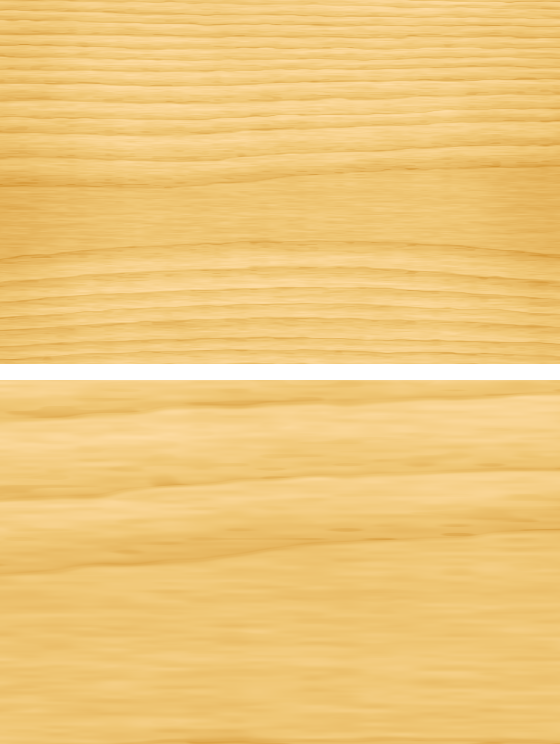
Top, the full canvas; bottom, a detail of the centre.
Write a Shadertoy shader that draws this texture.

```glsl
// Pale ash board: growth rings spread up and down from a plain central band.
// A bent ring coordinate gives thin ring edges with porous bands behind them;
// stretched value noise adds fibres and pores, and a vignette warms the sides.

const vec3 HONEY = vec3(0.890, 0.690, 0.340);
const vec3 STRAW = vec3(0.940, 0.780, 0.460);
const vec3 CREAM = vec3(0.990, 0.855, 0.625);
const float HEART_Y = 0.42;

float hash(vec2 p) {
    return fract(sin(dot(p, vec2(127.1, 311.7))) * 43758.5453);
}

float valueNoise(vec2 p) {
    vec2 cell = floor(p);
    vec2 f = fract(p);
    f = f * f * (3.0 - 2.0 * f);
    float low = mix(hash(cell), hash(cell + vec2(1.0, 0.0)), f.x);
    float high = mix(hash(cell + vec2(0.0, 1.0)), hash(cell + vec2(1.0, 1.0)), f.x);
    return mix(low, high, f.y);
}

// Noise around zero, stretched by a frequency per axis
float grain(vec2 p, vec2 frequency, float seed) {
    return valueNoise(p * frequency + seed * vec2(17.3, 9.1)) - 0.5;
}

// Distance from the heart of the board; y holds the side, +1 above, -1 below
vec2 heartDistance(vec2 p) {
    float rise = p.y - HEART_Y;
    float outward = clamp(abs(rise) / 0.58, 0.0, 1.0);
    float dip = (p.x - 0.45) / 0.30;
    float bow = (p.x - 0.82) / 0.80;
    float upperCurve = mix(0.045, -0.022, outward) * (p.x - 0.77)
                     - 0.025 * exp(-dip * dip) * (1.0 - outward);
    float lowerCurve = (0.055 * (1.0 - bow * bow) - 0.035) * (1.0 - 0.9 * outward);
    float above = rise - upperCurve;
    float below = lowerCurve - rise;
    return vec2(max(max(above, below), 0.0), above > below ? 1.0 : -1.0);
}

// Ring layers: x is the edge line, y is the porous band, z is pale wood
vec3 ringLayers(float dist, float side, float x) {
    float count = dist * (7.2 + 28.0 * dist);
    float density = 7.2 + 56.0 * dist;
    count += 0.45 * grain(vec2(x, count), vec2(0.7, 0.8), 3.0 + side)
           * smoothstep(1.0, 2.5, count);

    float phase = fract(count);
    float toEdge = (fract(count + 0.5) - 0.5) / density;
    float nearest = floor(count + 0.5);
    float lineStrength = 0.45 + 0.55 * hash(vec2(nearest, side));
    lineStrength *= 0.8 + 0.9 * grain(vec2(x, nearest), vec2(5.0, 1.0), 6.0);
    float line = exp(-toEdge * toEdge / 0.0000035) * lineStrength * step(0.5, count);

    float bandStrength = 0.5 + 0.5 * hash(vec2(floor(count), side + 5.0));
    float band = exp(-4.2 * phase) * bandStrength * step(1.0, count);
    band *= smoothstep(0.0, 0.002, phase / density);
    float pale = smoothstep(0.25, 0.7, phase) * (1.0 - smoothstep(0.93, 1.0, phase));
    return vec3(line, band, pale * step(1.0, count));
}

// Faint long fibres under short, fine streaks
float fibres(vec2 p) {
    return 0.18 * grain(p, vec2(1.8, 55.0), 1.0)
         + 0.32 * grain(p, vec2(7.0, 130.0), 2.0)
         + 0.42 * grain(p, vec2(16.0, 230.0), 4.0)
         + 0.38 * grain(p, vec2(38.0, 320.0), 5.0);
}

// Short dashes where open vessels meet the surface
float pores(vec2 p) {
    return smoothstep(0.10, 0.34, grain(p, vec2(30.0, 250.0), 7.0));
}

// Darkening towards the left and right edges, strongest at mid height
float sideShade(vec2 uv) {
    float across = smoothstep(0.50, 1.05, abs(2.0 * uv.x - 1.0));
    float height = 1.0 - 0.5 * abs(2.0 * uv.y - 0.9);
    return across * height;
}

vec3 woodColour(float tone) {
    tone = clamp(tone, -0.7, 1.05);
    return tone < 0.5 ? mix(HONEY, STRAW, tone * 2.0)
                      : mix(STRAW, CREAM, tone * 2.0 - 1.0);
}

void mainImage(out vec4 fragColor, in vec2 fragCoord) {
    vec2 uv = fragCoord / iResolution.xy;
    vec2 p = fragCoord / iResolution.y;

    // Wavering of the rings, from broad to ragged
    vec2 bent = p;
    bent.y += 0.010 * grain(p, vec2(2.6, 5.0), 8.0)
            + 0.005 * grain(p, vec2(9.0, 22.0), 9.0)
            + 0.004 * grain(p, vec2(30.0, 120.0), 10.0);
    vec2 heart = heartDistance(bent);
    vec3 rings = ringLayers(heart.x, heart.y, p.x);

    // Tone of plain wood, lighter away from the heart
    float tone = 0.46 + 0.18 * smoothstep(0.06, 0.22, heart.x);
    tone += 0.12 * grain(p, vec2(1.3, 9.0), 11.0);
    tone += 0.50 * fibres(p);

    // Rings and pores
    tone += 0.19 * rings.z - 0.36 * rings.y - 0.50 * rings.x;
    tone -= pores(p) * (0.06 + 0.36 * rings.y);

    // Uneven light
    tone -= 0.40 * sideShade(uv) + 0.10 * smoothstep(0.25, 0.0, uv.y);
    fragColor = vec4(woodColour(tone + 0.03), 1.0);
}
```
